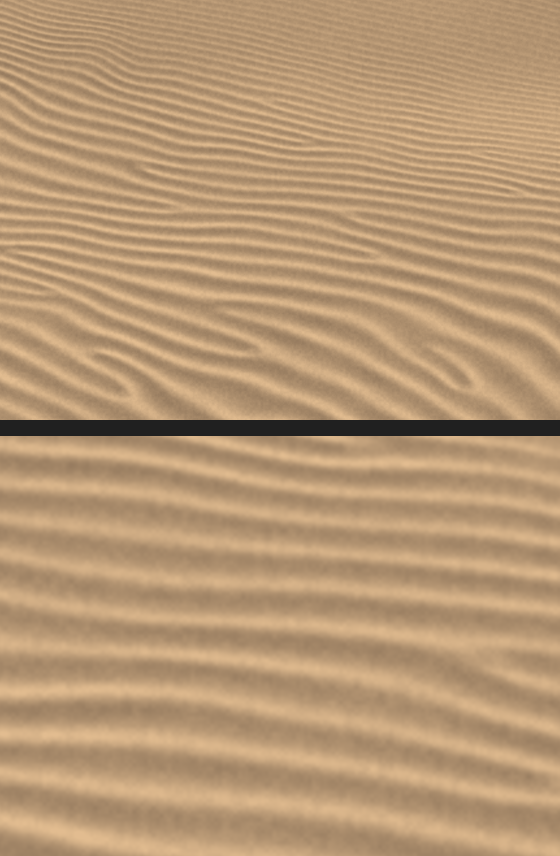
Top, the full canvas; bottom, a detail of the centre.
Reproduce this texture procedurally as a Shadertoy shader.

```glsl
const vec3 SHADE = vec3(0.615, 0.505, 0.388);
const vec3 LIGHT = vec3(0.865, 0.720, 0.550);
const float TAU = 6.2831853;
const float CENTRE_X = 0.75;
const float NEAR_FREQ = 11.0;      // ripples per canvas height at the bottom
const float CUBIC_GROWTH = 36.7;   // ripples crowd together with distance
const float QUARTIC_EASE = 15.0;
const float CREST_SHARPNESS = 0.26;
const float CREST_LEAN = 0.25;
const float NEAR_CONTRAST = 0.43;
const float FAR_CONTRAST = 0.10;
const float GRAIN_SIZE = 0.0065;
const float GRAIN_AMOUNT = 0.13;
const float FORK_BLUR = 0.03;
const int FORK_PAIRS = 8;

float hash(vec2 p) {
    vec3 q = fract(vec3(p.xyx) * 0.1031);
    q += dot(q, q.yzx + 33.33);
    return fract((q.x + q.y) * q.z);
}

float noise(vec2 p) {
    vec2 i = floor(p), f = fract(p);
    f = f * f * (3.0 - 2.0 * f);
    return mix(mix(hash(i), hash(i + vec2(1, 0)), f.x),
               mix(hash(i + vec2(0, 1)), hash(i + vec2(1, 1)), f.x), f.y);
}

float signedNoise(vec2 p) {
    return 2.0 * noise(p) - 1.0;
}

// Paired ripple splits: x is the phase shift, y the softening at each split
vec2 forks(vec2 p) {
    float phase = 0.0, clarity = 1.0;
    for (int i = 0; i < FORK_PAIRS; i++) {
        float id = float(i);
        vec2 spot = vec2(fract(id * 0.618 + 0.17) * 1.3,
                         0.08 + 0.72 * (id + hash(vec2(id, 9.2))) / float(FORK_PAIRS));
        vec2 gap = vec2(0.05 + 0.05 * hash(vec2(id, 5.1)), -0.10);
        vec2 a = (p - spot) * vec2(1.0, 2.0);
        vec2 b = (p - spot - gap) * vec2(1.0, 2.0);
        phase += (atan(a.y, a.x) - atan(b.y, b.x)) / TAU;
        clarity *= smoothstep(0.0, FORK_BLUR, length(a)) * smoothstep(0.0, FORK_BLUR, length(b));
    }
    return vec2(phase, clarity);
}

// Ripple count: perspective, slant that changes with distance, and meander
float ripplePhase(vec2 p) {
    float y = p.y;
    float rows = NEAR_FREQ * y + CUBIC_GROWTH * pow(y, 3.0) - QUARTIC_EASE * pow(y, 4.0);
    float slant = 6.2 - 2.2 * smoothstep(0.0, 0.5, y) + 9.0 * smoothstep(0.5, 0.9, y);
    float upperLeft = smoothstep(0.55, 0.75, y) * (1.0 - smoothstep(0.3, 0.8, p.x));
    float meander = 0.45 * signedNoise(p * vec2(2.6, 4.0) + 4.0)
                  + 0.26 * signedNoise(p * vec2(7.0, 11.0) + 17.0)
                  + 0.45 * upperLeft * signedNoise(p * vec2(9.0, 8.0) + 31.0);
    return rows + slant * (p.x - CENTRE_X) + meander;
}

// Narrow bright crests between broad shaded troughs
float rippleProfile(float phase) {
    float a = TAU * phase;
    return sin(a - CREST_SHARPNESS * cos(a) + CREST_LEAN * sin(a));
}

// Broad light and shade over the dune
float duneTone(vec2 p) {
    vec2 d = (p - vec2(1.30, 0.70)) / vec2(0.55, 0.11);
    float sunny = 0.17 * exp(-dot(d, d));
    float dim = 0.13 * smoothstep(0.72, 0.90, p.y);
    return 0.515 + sunny - dim + 0.07 * signedNoise(p * vec2(3.0, 5.0) + 50.0);
}

void mainImage(out vec4 fragColor, in vec2 fragCoord) {
    vec2 p = fragCoord / iResolution.y;
    vec2 fork = forks(p);

    // Ripples fade towards the far right
    float fade = smoothstep(0.58, 1.02, p.y + 0.25 * (p.x - CENTRE_X));
    float contrast = mix(NEAR_CONTRAST, FAR_CONTRAST, fade) * fork.y;
    contrast *= 0.65 + 0.6 * noise(p * vec2(8.0, 20.0) + 80.0);
    float tone = duneTone(p) + contrast * rippleProfile(ripplePhase(p) + fork.x);

    // Sand grain
    vec2 g = p / GRAIN_SIZE;
    tone += GRAIN_AMOUNT * (0.65 * signedNoise(g) + 0.35 * signedNoise(g * 2.1 + 9.0));

    fragColor = vec4(mix(SHADE, LIGHT, clamp(tone, -0.08, 1.08)), 1.0);
}
```
